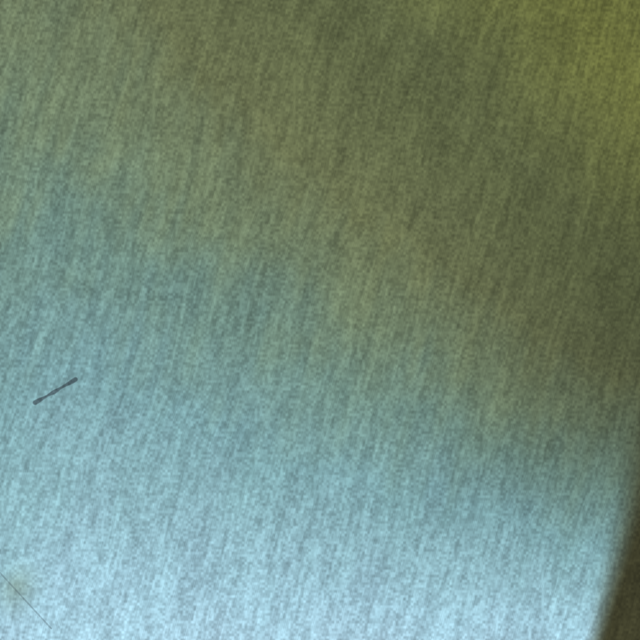
Give the GLSL for this texture, as a WebGL 1 fragment shader.

```glsl
precision highp float;
uniform vec2 u_resolution;

// Palette, from the lit foot to the shaded top
const vec3 GLOW = vec3(0.68, 0.83, 0.90);
const vec3 SKY = vec3(0.62, 0.78, 0.84);
const vec3 TEAL = vec3(0.49, 0.65, 0.67);
const vec3 SEA = vec3(0.44, 0.56, 0.52);
const vec3 SAGE = vec3(0.44, 0.51, 0.41);
const vec3 OLIVE = vec3(0.41, 0.44, 0.31);
const vec3 MOSS = vec3(0.37, 0.40, 0.27);
const vec3 GOLD = vec3(0.42, 0.44, 0.24);
const vec3 EDGE = vec3(0.25, 0.25, 0.17);
const vec3 SCRATCH = vec3(0.27, 0.33, 0.36);
const vec3 STAIN = vec3(0.45, 0.53, 0.48);

// Surface
const float LEAN = 0.27;
const vec2 FINE_STREAK = vec2(150.0, 20.0);
const vec2 WIDE_STREAK = vec2(62.0, 9.0);
const float FINE_GAIN = 0.13;
const float WIDE_GAIN = 0.09;
const float GRAIN_SCALE = 250.0;
const float GRAIN_GAIN = 0.19;
const float MOTTLE_SCALE = 9.0;
const float MOTTLE_GAIN = 0.06;

float hash(vec2 p) {
  vec3 q = fract(vec3(p.xyx) * 0.1031);
  q += dot(q, q.yzx + 33.33);
  return fract((q.x + q.y) * q.z);
}

// Value noise centred on zero
float noise(vec2 p) {
  vec2 i = floor(p), f = fract(p);
  f = f * f * (3.0 - 2.0 * f);
  float low = mix(hash(i), hash(i + vec2(1.0, 0.0)), f.x);
  float high = mix(hash(i + vec2(0.0, 1.0)), hash(i + 1.0), f.x);
  return mix(low, high, f.y) - 0.5;
}

float fbm(vec2 p) {
  float sum = 0.0, gain = 1.0;
  for (int i = 0; i < 3; i++) {
    sum += gain * noise(p);
    p = p * 2.1 + 17.3;
    gain *= 0.55;
  }
  return sum;
}

float segment(vec2 p, vec2 a, vec2 b) {
  vec2 ab = b - a;
  return length(p - a - ab * clamp(dot(p - a, ab) / dot(ab, ab), 0.0, 1.0));
}

float ramp(float a, float b, float t) {
  return clamp((t - a) / (b - a), 0.0, 1.0);
}

// Distance from the light: bands turn steeper towards the top
float shadeDepth(vec2 p) {
  float depth = p.y * (1.0 - 0.2 * p.y) + p.x * (0.1 + 0.9 * p.y);
  return depth + 0.6 * p.x * p.x * p.x * p.y + 0.11 * exp(-10.0 * p.x);
}

vec3 palette(float t) {
  vec3 c = mix(GLOW, SKY, ramp(0.0, 0.15, t));
  c = mix(c, TEAL, ramp(0.15, 0.45, t));
  c = mix(c, SEA, ramp(0.45, 0.65, t));
  c = mix(c, SAGE, ramp(0.65, 0.83, t));
  c = mix(c, OLIVE, ramp(0.83, 1.07, t));
  c = mix(c, MOSS, ramp(1.07, 1.4, t));
  return mix(c, GOLD, ramp(1.5, 2.1, t));
}

void main() {
  vec2 p = gl_FragCoord.xy / u_resolution;
  float mottle = fbm(p * MOTTLE_SCALE);

  // Leaning brush marks with a slight wander
  vec2 brushed = vec2(p.x - LEAN * p.y + 0.012 * noise(p * 7.0), p.y);
  float fine = fbm(brushed * FINE_STREAK);
  float wide = noise(brushed * WIDE_STREAK + 41.0);

  // Broad light and the dim right side
  vec3 color = palette(shadeDepth(p) + 0.08 * mottle + 0.06 * wide);
  float dim = smoothstep(0.6, 1.0, p.x) * smoothstep(0.1, 0.35, p.y);
  color *= 1.0 - 0.18 * dim * (1.0 - smoothstep(0.4, 0.9, p.y));

  // Stain and scratches
  float stain = 1.0 - smoothstep(0.0, 0.055, length(p - vec2(0.025, 0.085)) + 0.025 * mottle);
  color = mix(color, STAIN, 0.65 * stain);
  float nick = segment(p, vec2(0.055, 0.371), vec2(0.118, 0.407)) + 0.003 * noise(p * 70.0);
  color = mix(color, SCRATCH, 0.75 * (1.0 - smoothstep(0.0005, 0.0038, nick)));
  float hair = segment(p, vec2(0.0, 0.105), vec2(0.08, 0.018));
  color = mix(color, SCRATCH, 0.3 * (1.0 - smoothstep(0.0, 0.0025, hair)));

  // Dark border, softer as it rises
  float border = p.x - 0.92 - 0.25 * p.y;
  color = mix(color, EDGE, smoothstep(-0.012 - 0.06 * p.y, 0.03 + 0.06 * p.y, border));

  // Texture over everything
  float grain = noise(p * GRAIN_SCALE) + 0.5 * noise(p * GRAIN_SCALE * 0.57 + 9.0);
  float relief = FINE_GAIN * fine + WIDE_GAIN * wide + MOTTLE_GAIN * mottle;
  color *= 1.0 + relief + GRAIN_GAIN * grain;
  gl_FragColor = vec4(color, 1.0);
}
```
